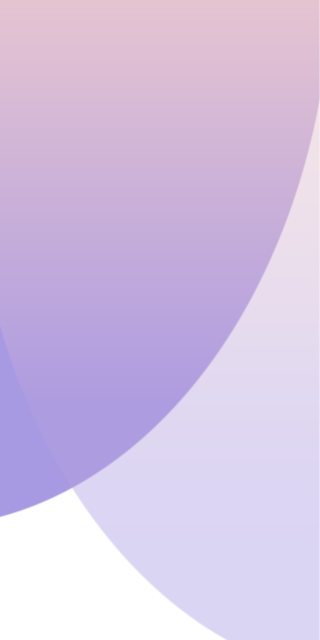
Write a WebGL 2 fragment shader that draws this background.

```glsl
#version 300 es
precision highp float;
// Two large overlapping ellipses on white: a pale lilac one behind, and a
// pink-to-violet one in front. Each is an implicit ellipse with a smoothed
// edge, filled by a vertical gradient.

uniform vec2 u_resolution;
out vec4 fragColor;

const vec2 RADII = vec2(1.284, 0.888);

// Antialiased coverage of an ellipse, in fractions of the canvas.
float ellipse(vec2 uv, vec2 center) {
    float d = length((uv - center) / RADII) - 1.0;
    float w = fwidth(d);
    return 1.0 - smoothstep(-w, w, d);
}

void main() {
    vec2 uv = gl_FragCoord.xy / u_resolution;
    float depth = 1.0 - uv.y;

    float back = ellipse(uv, vec2(1.191, 0.823));
    float front = ellipse(uv, vec2(-0.245, 1.064));

    // Pale rear ellipse over white
    vec3 lilac = mix(vec3(0.95, 0.89, 0.91), vec3(0.86, 0.835, 0.955),
                     smoothstep(0.0, 1.0, clamp((depth - 0.12) / 0.74, 0.0, 1.0)));
    vec3 color = mix(vec3(1.0), lilac, back);

    // Front ellipse, a little bluer where nothing lies behind it
    vec3 violet = mix(vec3(0.90, 0.77, 0.82), vec3(0.68, 0.61, 0.88),
                      clamp(depth / 0.635, 0.0, 1.0));
    violet = mix(vec3(0.66, 0.605, 0.885), violet, back);
    color = mix(color, violet, front);

    // Faint light seam along the right border
    color = mix(color, vec3(1.0), 0.3 * smoothstep(0.995, 0.998, uv.x));

    fragColor = vec4(color, 1.0);
}
```
